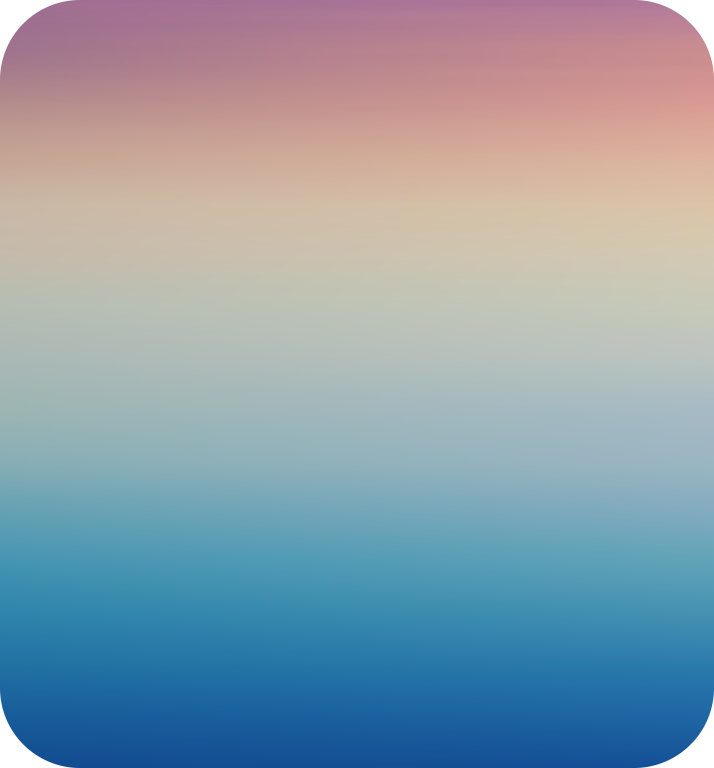
This background is drawn by a Shadertoy shader. Its source:

```glsl
#define CORNER_RADIUS 0.112
#define STREAK_SHIFT 0.032
#define STREAK_TINT 0.035
#define STREAK_FADE 9.0
#define HAZE_SHIFT 0.010
#define STOPS 16

// Sky to sea colours down the left side
const vec3 LEFT_RAMP[STOPS] = vec3[STOPS](
    vec3(.62, .43, .57), vec3(.62, .45, .55), vec3(.70, .55, .55), vec3(.77, .64, .58),
    vec3(.79, .72, .65), vec3(.77, .73, .67), vec3(.71, .74, .70), vec3(.67, .72, .71),
    vec3(.61, .71, .70), vec3(.53, .68, .71), vec3(.39, .63, .70), vec3(.27, .58, .70),
    vec3(.18, .52, .67), vec3(.13, .44, .64), vec3(.09, .36, .60), vec3(.07, .29, .56));

// Warmer colours down the right side
const vec3 RIGHT_RAMP[STOPS] = vec3[STOPS](
    vec3(.70, .48, .61), vec3(.79, .55, .56), vec3(.85, .61, .58), vec3(.87, .70, .62),
    vec3(.86, .77, .66), vec3(.83, .79, .70), vec3(.78, .79, .73), vec3(.74, .77, .75),
    vec3(.65, .73, .77), vec3(.61, .71, .76), vec3(.51, .67, .75), vec3(.38, .64, .72),
    vec3(.27, .57, .70), vec3(.17, .48, .68), vec3(.12, .40, .64), vec3(.08, .31, .59));

float hash(vec2 p) {
    return fract(sin(dot(p, vec2(127.1, 311.7))) * 43758.5453);
}

float noise(vec2 p) {
    vec2 cell = floor(p), f = fract(p);
    f = f * f * (3.0 - 2.0 * f);
    return mix(mix(hash(cell), hash(cell + vec2(1, 0)), f.x),
               mix(hash(cell + vec2(0, 1)), hash(cell + vec2(1, 1)), f.x), f.y);
}

// Wide, thin bands of signed noise
float streaks(vec2 p) {
    float sum = 0.0, amplitude = 0.5;
    for (int i = 0; i < 4; i++) {
        sum += amplitude * (noise(p) - 0.5);
        p = p * vec2(1.4, 2.1) + vec2(17.3, 9.7);
        amplitude *= 0.6;
    }
    return sum;
}

vec3 skyColor(float x, float depth) {
    float t = clamp(depth, 0.0, 1.0) * float(STOPS - 1);
    int i = min(int(t), STOPS - 2);
    float f = t - float(i);
    return mix(mix(LEFT_RAMP[i], LEFT_RAMP[i + 1], f),
               mix(RIGHT_RAMP[i], RIGHT_RAMP[i + 1], f), x);
}

float roundedBox(vec2 p, vec2 halfSize, float radius) {
    vec2 q = abs(p) - halfSize + radius;
    return length(max(q, 0.0)) + min(max(q.x, q.y), 0.0) - radius;
}

void mainImage(out vec4 fragColor, in vec2 fragCoord) {
    vec2 uv = fragCoord / iResolution.xy;
    float depth = 1.0 - uv.y;

    // Streaked cloud at the top, faint haze below
    float cloud = streaks(vec2(uv.x * 1.6 + 3.0, depth * 32.0));
    float haze = streaks(vec2(uv.x * 1.2 + 8.0, depth * 14.0));
    float fade = exp(-depth * STREAK_FADE);
    vec3 color = skyColor(uv.x, depth + cloud * STREAK_SHIFT * fade + haze * HAZE_SHIFT);
    color += cloud * STREAK_TINT * fade * vec3(1.0, 1.2, 0.6);

    // Rounded panel on white
    float unit = min(iResolution.x, iResolution.y);
    vec2 halfSize = 0.5 * iResolution.xy / unit;
    float edge = roundedBox(fragCoord / unit - halfSize, halfSize, CORNER_RADIUS);
    float outside = clamp(edge * unit + 0.5, 0.0, 1.0);
    fragColor = vec4(mix(color, vec3(1.0), outside), 1.0);
}
```
